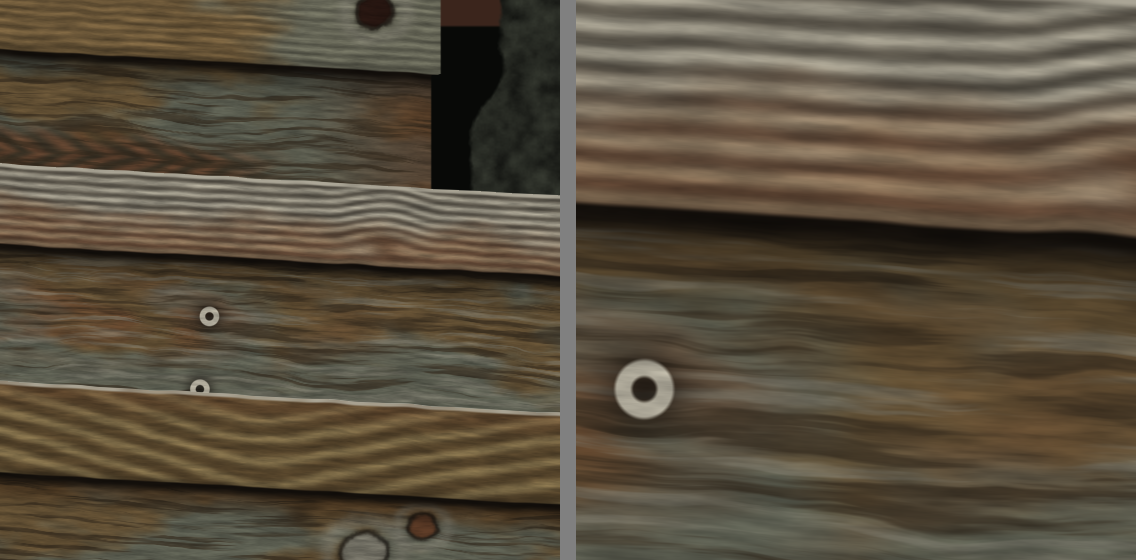
Left: the whole. Right: its middle third, enlarged.
Give the GLSL for this texture, as a three.js fragment shader.

```glsl
varying vec2 vUv;

const float TILT = 0.057;
const float PERIOD = 0.388;
const float FIRST_TOP = 0.319;
const vec3 FRONT_HEIGHT = vec3(0.163, 0.143, 0.183);
const float EDGE = 0.002;
const float LIP = 0.008;
const vec2 BOARD_END = vec2(0.770, 0.787);
const vec2 SCREW = vec2(0.374, 0.435);
const vec2 SCREW_STEP = vec2(-0.017, -0.130);
const float SCREW_RADIUS = 0.0125;

const vec3 GREY = vec3(0.35, 0.36, 0.31);
const vec3 BROWN = vec3(0.42, 0.34, 0.22);
const vec3 RUST = vec3(0.36, 0.23, 0.15);
const vec3 DARK = vec3(0.20, 0.16, 0.11);
const vec3 SILVER = vec3(0.49, 0.48, 0.43);
const vec3 PALE = vec3(0.68, 0.66, 0.60);
const vec3 SHADOW = vec3(0.07, 0.055, 0.04);
const vec3 GAP = vec3(0.03, 0.035, 0.027);
const vec3 STONE = vec3(0.15, 0.16, 0.135);

float hash(vec2 p) {
  return fract(sin(dot(p, vec2(127.1, 311.7))) * 43758.5);
}

float noise(vec2 p) {
  vec2 i = floor(p), f = fract(p);
  f = f * f * (3.0 - 2.0 * f);
  return mix(mix(hash(i), hash(i + vec2(1, 0)), f.x),
             mix(hash(i + vec2(0, 1)), hash(i + vec2(1, 1)), f.x), f.y);
}

float fbm(vec2 p) {
  float sum = 0.0, amp = 0.53;
  for (int i = 0; i < 4; i++) {
    sum += amp * noise(p);
    p = p * 2.03 + 17.3;
    amp *= 0.5;
  }
  return sum;
}

float wave(float x) { return 0.5 + 0.5 * sin(x); }

float bell(float x, float width) { return exp(-x * x / (width * width)); }

vec3 addKnot(vec3 col, vec2 p, vec2 centre, float radius, vec3 core) {
  float d = length((p - centre) * vec2(0.9, 1.1)) / radius + 0.5 * (fbm(p * 35.0) - 0.5);
  col = mix(col, SILVER, 0.5 * bell(d - 1.6, 0.4));
  col = mix(col, core, smoothstep(1.1, 0.75, d));
  return mix(col, SHADOW, 0.65 * bell(d - 0.95, 0.16));
}

// Planed boards: x along the canvas, v from lower to upper edge
vec3 frontBoard(float x, float v, float row, float warp) {
  if (row < 0.5) {
    float c = x - 0.48;
    float k = v - 8.0 * c * c / (1.0 + 9.0 * c * c);
    float ring = wave(k * 27.0 + warp * 4.0);
    vec3 col = mix(vec3(0.32, 0.255, 0.16), vec3(0.49, 0.42, 0.28), pow(ring, 1.6));
    return mix(col, RUST, 0.35 * smoothstep(0.6, 1.0, v));
  }
  if (row < 1.5) {
    float k = v - 0.13 * bell(x - 0.69, 0.07) * smoothstep(0.0, 0.4, v);
    float ring = wave(k * 52.0 + warp * 2.5);
    vec3 col = mix(vec3(0.34, 0.32, 0.28), vec3(0.61, 0.59, 0.53), ring);
    vec3 worn = mix(vec3(0.37, 0.27, 0.20), vec3(0.53, 0.44, 0.34), ring);
    col = mix(col, worn, smoothstep(0.6, 0.15, v + 0.7 * warp));
    return mix(col, RUST, 0.5 * bell(length(vec2((x - 0.69) * 5.0, v - 0.25)), 0.13));
  }
  float ring = wave(v * 75.0 + warp * 7.0);
  vec3 col = mix(BROWN, vec3(0.40, 0.40, 0.34), smoothstep(0.2, 0.65, x + warp));
  return col * (0.86 + 0.24 * ring);
}

// Weathered boards set behind, with flame shaped grain
vec3 backBoard(float x, float v, float row, float warp) {
  float blotch = fbm(vec2(x * 5.0, v * 3.0) + row * 9.1);
  vec3 col = mix(BROWN * 0.9, GREY, smoothstep(0.35, 0.6, blotch + 0.25 * (0.55 - v)));
  float c = v - 0.52;
  float flame = wave(x * 23.0 + 40.0 * c * c + warp * 11.0);
  float streak = fbm(vec2(x * 6.0, v * 26.0 + warp * 4.0) + row * 5.0);
  if (row > 0.5 && row < 1.5) {
    col = mix(col, RUST * 1.1, 0.6 * flame * bell(c, 0.28) * smoothstep(0.85, 0.3, x));
    col = mix(col, SILVER, 0.5 * smoothstep(0.55, 0.75, streak));
  } else if (row > 1.5) {
    float chevron = wave(x * 95.0 + abs(v - 0.12) * 45.0 + warp * 8.0);
    float area = smoothstep(0.38, 0.18, v + warp * 0.3) * smoothstep(0.56, 0.35, x);
    col = mix(col, mix(DARK, RUST, chevron), 0.85 * area);
    col = mix(col, RUST * 0.85, 0.6 * smoothstep(0.5, 0.78, x));
  } else {
    col = mix(col, vec3(0.43, 0.30, 0.17), 0.65 * smoothstep(0.72, 0.95, v));
  }
  return mix(col, DARK, 0.65 * smoothstep(0.5, 0.3, streak));
}

void main() {
  vec2 p = vUv;
  float s = p.y + TILT * p.x + 0.003 * (noise(p * vec2(22.0, 4.0)) - 0.5);
  float row = floor((s - FIRST_TOP) / PERIOD) + 1.0;
  float depth = FIRST_TOP + row * PERIOD - s;
  float height = row < 0.5 ? FRONT_HEIGHT.x : (row < 1.5 ? FRONT_HEIGHT.y : FRONT_HEIGHT.z);
  float below = depth - height;
  float front = smoothstep(EDGE, -EDGE, below);
  float warp = fbm(vec2(p.x * 5.0, s * 14.0)) - 0.5;

  // Back board, its knots and the shadow cast on it
  vec3 back = backBoard(p.x, 1.0 - below / (PERIOD - height), row, warp);
  back = addKnot(back, p, vec2(0.65, 0.015), 0.038, SILVER * 0.9);
  back = addKnot(back, p, vec2(0.755, 0.058), 0.026, RUST);
  back = mix(back, DARK, 0.6 * bell(length(p - vec2(0.535, 0.08)), 0.025));
  back *= mix(0.6, 1.0, smoothstep(0.0, 0.075, below));
  back = mix(SHADOW, back, smoothstep(0.004, 0.024, below));

  // Screws
  for (int i = 0; i < 2; i++) {
    float r = length(p - SCREW - float(i) * SCREW_STEP);
    back = mix(back, SHADOW, 0.75 * bell(r, 0.023));
    back = mix(back, PALE, smoothstep(0.0065, 0.0035, abs(r - SCREW_RADIUS)));
  }

  // Front board
  vec3 face = frontBoard(p.x, 1.0 - depth / height, row, warp);
  face = addKnot(face, p, vec2(0.671, 0.977), 0.032, vec3(0.15, 0.085, 0.065));
  face *= mix(0.78, 1.0, smoothstep(0.0, 0.018, -below));
  vec3 col = mix(back, face, front);

  // Fine fibres
  col *= 0.74 + 0.5 * fbm(vec2(p.x * 25.0, s * 170.0));

  // Board ends, dark gap and stone
  if (row > 1.5) {
    float end = mix(BOARD_END.x, BOARD_END.y, front);
    vec3 recess = mix(GAP, vec3(0.23, 0.145, 0.11), smoothstep(0.95, 0.956, p.y));
    float side = mix(0.842, 0.892, smoothstep(0.77, 0.87, p.y)) + 0.03 * (fbm(p * 24.0) - 0.5);
    vec3 stone = STONE * (0.4 + 1.1 * fbm(p * 38.0));
    recess = mix(recess, stone, smoothstep(-0.004, 0.006, p.x - side));
    col = mix(col, recess, smoothstep(-EDGE, EDGE, p.x - end));
  }

  // Bright upper edge of the front boards
  float lip = smoothstep(LIP, LIP * 0.4, depth) + smoothstep(EDGE, 0.0, PERIOD - depth);
  col = mix(col, PALE, lip * (0.6 + 0.4 * noise(p * vec2(30.0, 5.0))));
  gl_FragColor = vec4(col, 1.0);
}
```
